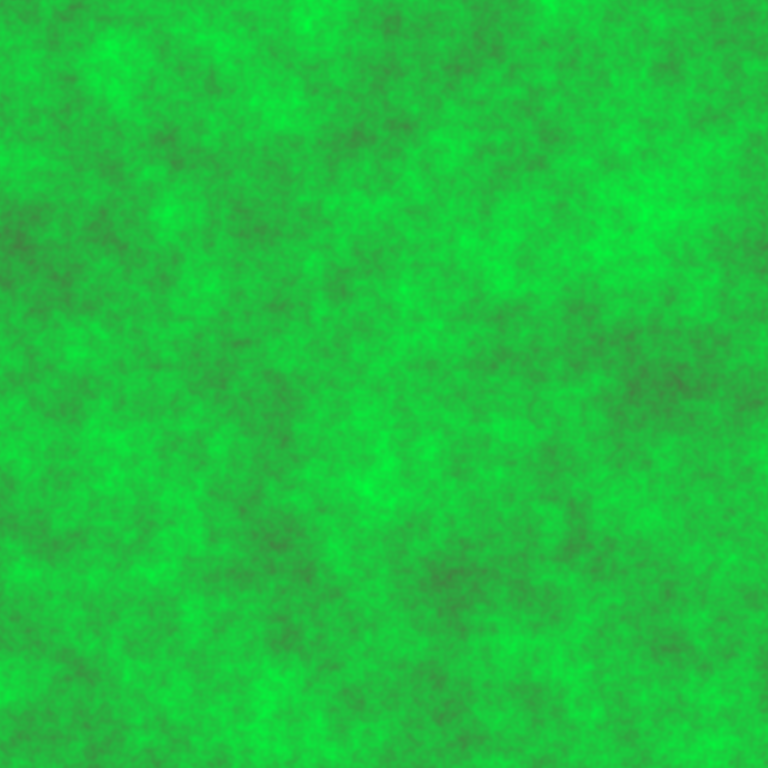
This texture is drawn by a WebGL 2 fragment shader. Its source:

```glsl
#version 300 es
precision highp float;
// Mottled green turf: soft cloudy patches broken up by fine grain.
// Octaves of gradient noise are summed, scaled to a known spread,
// and used to blend between a dull olive green and a vivid green.

#define BASE_CELLS 4.0    // noise cells across the canvas, coarsest octave
#define OCTAVES 6         // finest octave has BASE_CELLS * 2^(OCTAVES-1) cells
#define GAIN 0.89         // amplitude ratio between octaves
#define BALANCE 0.51      // mean blend from dull to vivid
#define SPREAD 0.128      // standard deviation of the blend
#define DULL_GREEN vec3(0.257, 0.50, 0.257)
#define VIVID_GREEN vec3(0.0, 1.0, 0.232)

uniform vec2 u_resolution;
out vec4 fragColor;

const float TAU = 6.28318;
const float NOISE_DEVIATION = 0.216; // of one octave with unit gradients

// Integer hash of a lattice point and octave, from 0 to 1
float hash(ivec2 cell, int octave) {
    uvec2 q = uvec2(cell) * uvec2(73856093u, 19349663u);
    uint h = q.x ^ q.y ^ (uint(octave + 7) * 83492791u);
    h = (h ^ (h >> 16)) * 0x7feb352du;
    h = (h ^ (h >> 15)) * 0x846ca68bu;
    h ^= h >> 16;
    return float(h >> 8) / 16777216.0;
}

// Contribution of one lattice corner: random unit gradient dot offset
float corner(ivec2 cell, vec2 offset, int octave) {
    float angle = TAU * hash(cell, octave);
    return dot(vec2(cos(angle), sin(angle)), offset);
}

float gradientNoise(vec2 p, int octave) {
    ivec2 cell = ivec2(floor(p));
    vec2 f = fract(p);
    vec2 blend = f * f * f * (f * (f * 6.0 - 15.0) + 10.0);
    float bottom = mix(corner(cell, f, octave),
                       corner(cell + ivec2(1, 0), f - vec2(1.0, 0.0), octave), blend.x);
    float top = mix(corner(cell + ivec2(0, 1), f - vec2(0.0, 1.0), octave),
                    corner(cell + ivec2(1, 1), f - vec2(1.0, 1.0), octave), blend.x);
    return mix(bottom, top, blend.y);
}

// Sum of octaves, scaled to a standard deviation of one
float mottle(vec2 uv) {
    float sum = 0.0, energy = 0.0, amplitude = 1.0, cells = BASE_CELLS;
    for (int i = 0; i < OCTAVES; i++) {
        vec2 shift = vec2(0.37, 0.61) * float(i + 1); // keeps lattices apart
        sum += amplitude * gradientNoise(uv * cells + shift, i);
        energy += amplitude * amplitude;
        amplitude *= GAIN;
        cells *= 2.0;
    }
    return sum / (NOISE_DEVIATION * sqrt(energy));
}

void main() {
    vec2 uv = gl_FragCoord.xy / min(u_resolution.x, u_resolution.y);
    float vividness = clamp(BALANCE + SPREAD * mottle(uv), 0.0, 1.0);
    fragColor = vec4(mix(DULL_GREEN, VIVID_GREEN, vividness), 1.0);
}
```
